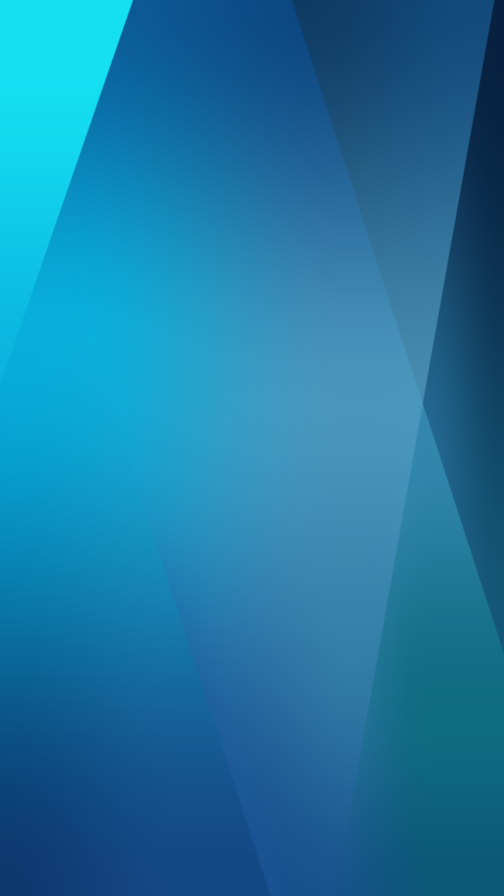
This background is drawn by a Shadertoy shader. Its source:

```glsl
// Draws translucent blue and cyan panels crossing on soft vertical gradients.

// Slanted edges: x at the bottom and x at the top of the canvas.
#define CYAN_EDGE   vec2(-0.350, 0.264)
#define SHADE_EDGE  vec2( 1.156, 0.579)
#define RIGHT_EDGE  vec2( 0.665, 0.981)
#define LEFT_EDGE   vec2( 0.537, -0.042)
#define EDGE_SOFTNESS 0.0022
#define FOLD_WIDTH 0.07
#define FOLD_STRENGTH 0.45

// Signed horizontal distance to an edge, positive on its right.
float edgeDistance(vec2 p, vec2 edge) {
    return p.x - mix(edge.x, edge.y, p.y);
}

// Antialiased coverage of the area right of an edge.
float rightOf(vec2 p, vec2 edge) {
    float width = max(EDGE_SOFTNESS, 0.7 / iResolution.x);
    return smoothstep(-width, width, edgeDistance(p, edge));
}

// Vertical gradient through three colours, the middle one at height m.
vec3 ramp(vec3 low, vec3 middle, vec3 high, float m, float y) {
    vec3 lower = mix(low, middle, smoothstep(0.0, m, y));
    return mix(lower, high, smoothstep(m, 1.0, y));
}

float glow(vec2 p, vec2 center, vec2 radius) {
    vec2 q = (p - center) / radius;
    return exp(-dot(q, q));
}

vec3 centerPanel(vec2 p) {
    vec3 cyanSide = ramp(vec3(0.12, 0.33, 0.59), vec3(0.03, 0.69, 0.86),
                         vec3(0.04, 0.37, 0.61), 0.62, p.y);
    vec3 steelSide = ramp(vec3(0.09, 0.30, 0.54), vec3(0.29, 0.59, 0.74),
                          vec3(0.05, 0.27, 0.50), 0.54, p.y);
    vec3 color = mix(cyanSide, steelSide, smoothstep(0.12, 0.68, p.x));
    color = mix(color, vec3(0.20, 0.55, 0.67), 0.5 * glow(p, vec2(0.70, 0.27), vec2(0.14, 0.2)));
    // Blue shadow along the fold.
    float fold = exp(-max(edgeDistance(p, LEFT_EDGE), 0.0) / FOLD_WIDTH);
    fold *= FOLD_STRENGTH * smoothstep(0.5, 0.2, p.y);
    return mix(color, vec3(0.10, 0.33, 0.60), fold);
}

vec3 leftPanel(vec2 p) {
    vec3 outer = mix(vec3(0.05, 0.22, 0.43), vec3(0.02, 0.66, 0.84), smoothstep(0.0, 0.6, p.y));
    vec3 inner = mix(vec3(0.08, 0.28, 0.52), vec3(0.09, 0.67, 0.83), smoothstep(0.0, 0.6, p.y));
    return mix(outer, inner, smoothstep(0.0, 0.35, p.x));
}

vec3 cyanPanel(vec2 p) {
    return mix(vec3(0.04, 0.70, 0.87), vec3(0.08, 0.88, 0.95), smoothstep(0.55, 0.95, p.y));
}

vec3 shadePanel(vec2 p) {
    vec3 top = mix(vec3(0.05, 0.23, 0.39), vec3(0.07, 0.29, 0.48), smoothstep(0.6, 0.95, p.x));
    return mix(vec3(0.28, 0.55, 0.69), top, smoothstep(0.53, 1.02, p.y));
}

vec3 darkPanel(vec2 p) {
    vec3 inner = mix(vec3(0.14, 0.41, 0.57), vec3(0.03, 0.14, 0.27), smoothstep(0.48, 1.0, p.y));
    vec3 outer = mix(vec3(0.08, 0.34, 0.47), vec3(0.03, 0.13, 0.25), smoothstep(0.26, 0.95, p.y));
    return mix(inner, outer, smoothstep(0.84, 1.0, p.x));
}

vec3 tealPanel(vec2 p) {
    vec3 teal = mix(vec3(0.04, 0.34, 0.47), vec3(0.06, 0.42, 0.51), smoothstep(0.0, 0.2, p.y));
    teal = mix(teal, vec3(0.20, 0.53, 0.68), smoothstep(0.2, 0.53, p.y));
    return mix(centerPanel(p), teal, smoothstep(0.62, 0.86, p.x));
}

void mainImage(out vec4 fragColor, in vec2 fragCoord) {
    vec2 p = fragCoord / iResolution.xy;

    // Left half: the lower panel fades into the centre near its top.
    float leftCover = (1.0 - rightOf(p, LEFT_EDGE)) * smoothstep(0.72, 0.42, p.y);
    vec3 color = mix(centerPanel(p), leftPanel(p), leftCover);
    color = mix(cyanPanel(p), color, rightOf(p, CYAN_EDGE));

    // Right half: two crossing edges make three further panels.
    float above = rightOf(p, SHADE_EDGE);
    float beyond = rightOf(p, RIGHT_EDGE);
    vec3 inside = mix(color, shadePanel(p), above);
    vec3 outside = mix(tealPanel(p), darkPanel(p), above);
    color = mix(inside, outside, beyond);

    fragColor = vec4(color, 1.0);
}
```
